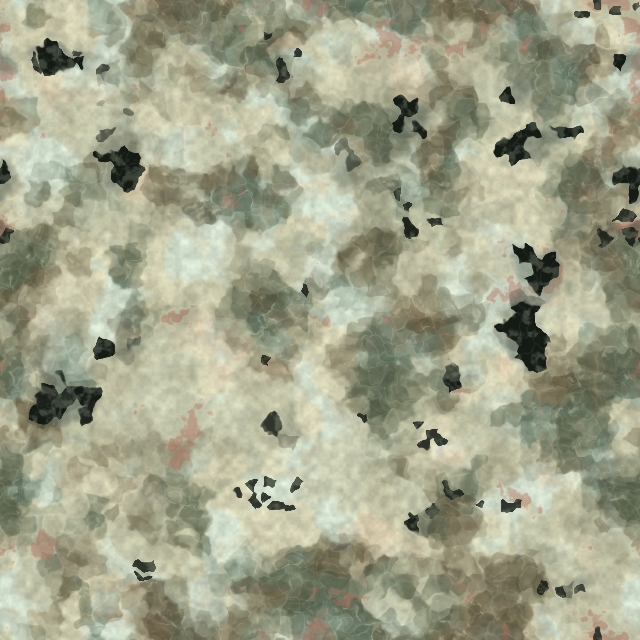
Reproduce this texture procedurally as a Shadertoy shader.

```glsl
// Integer hash of a lattice cell, wrapped to the given period
vec3 hash3(ivec2 cell, int period, int seed) {
    cell = (cell % period + period) % period;
    uvec3 v = uvec3(ivec3(cell, seed)) * 1664525u + 1013904223u;
    v.x += v.y * v.z; v.y += v.z * v.x; v.z += v.x * v.y;
    v ^= v >> 16u;
    v.x += v.y * v.z; v.y += v.z * v.x; v.z += v.x * v.y;
    return vec3(v >> 16u) / 65535.0;
}

float noise(vec2 uv, int period, int seed) {
    vec2 p = uv * float(period);
    ivec2 c = ivec2(floor(p));
    vec2 f = fract(p);
    f = f * f * (3.0 - 2.0 * f);
    float a = hash3(c, period, seed).x;
    float b = hash3(c + ivec2(1, 0), period, seed).x;
    float d = hash3(c + ivec2(0, 1), period, seed).x;
    float e = hash3(c + ivec2(1, 1), period, seed).x;
    return mix(mix(a, b, f.x), mix(d, e, f.x), f.y);
}

float fbm(vec2 uv, int period, int octaves, int seed) {
    float sum = 0.0, total = 0.0, amp = 1.0;
    for (int i = 0; i < octaves; i++) {
        sum += amp * noise(uv, period, seed + i);
        total += amp;
        amp *= 0.5;
        period *= 2;
    }
    return sum / total;
}

// Clustered crystals: x = coverage, y = closeness to a grain boundary
vec2 grains(vec2 uv, int period, int clusters, float spread, vec2 limits, int clusterSeed, int seed) {
    vec2 p = uv * float(period);
    ivec2 home = ivec2(floor(p));
    float sum = 0.0, total = 0.0, strongest = 0.0;
    for (int y = -1; y <= 1; y++)
    for (int x = -1; x <= 1; x++) {
        ivec2 cell = home + ivec2(x, y);
        vec3 h = hash3(cell, period, seed);
        vec2 centre = vec2(cell) + 0.1 + 0.8 * h.xy;
        vec2 d = p - centre;
        float weight = exp(-20.0 * dot(d, d));
        float density = fbm(centre / float(period), clusters, 2, clusterSeed) + spread * (h.z - 0.5);
        sum += weight * smoothstep(limits.x, limits.y, density);
        total += weight;
        strongest = max(strongest, weight);
    }
    return vec2(sum / total, 2.0 * (1.0 - strongest / total));
}

void mainImage(out vec4 fragColor, in vec2 fragCoord) {
    vec2 uv = fragCoord / iResolution.xy;

    // Ragged outlines, coarse and fine
    vec2 warp = vec2(fbm(uv, 26, 2, 11), fbm(uv, 26, 2, 21)) - 0.5;
    vec2 fray = vec2(fbm(uv, 75, 2, 15), fbm(uv, 75, 2, 25)) - 0.5;
    vec2 q = uv + 0.024 * warp + 0.013 * fray;
    float fine = fbm(uv, 90, 3, 31);
    float cloud = fbm(q, 17, 4, 41);

    // Feldspar ground: cream, mint white, beige and faint peach
    vec3 col = mix(vec3(0.85, 0.84, 0.72), vec3(0.80, 0.85, 0.78), smoothstep(0.40, 0.62, cloud));
    col = mix(col, vec3(0.75, 0.75, 0.64), 0.8 * smoothstep(0.47, 0.60, fbm(q, 12, 4, 51)));
    col = mix(col, vec3(0.86, 0.77, 0.65), 0.5 * smoothstep(0.66, 0.82, fbm(q, 14, 3, 61)));

    // Overlapping translucent quartz grains with pale seams
    vec3 glass = mix(vec3(0.79, 0.775, 0.74), vec3(0.765, 0.79, 0.765), smoothstep(0.35, 0.65, fbm(q, 15, 2, 71)));
    float quartz = 0.0;
    for (int i = 0; i < 3; i++) {
        vec2 g = grains(q, 20 + 11 * i, 10, 0.34, vec2(0.48, 0.76), 81, 91 + i);
        col *= mix(vec3(1.0), glass, g.x);
        col += 0.06 * g.x * g.y;
        quartz += g.x / 3.0;
    }
    float crack = 1.0 - smoothstep(0.0, 0.05, abs(fbm(q, 22, 3, 101) - 0.5));
    col += 0.12 * crack * quartz * smoothstep(0.45, 0.65, fine);

    // Rust stains
    float rust = smoothstep(0.77, 0.88, fbm(q, 14, 2, 111) + 0.4 * (fine - 0.5));
    col = mix(col, vec3(0.60, 0.38, 0.32), 0.5 * rust);

    // Biotite clusters with a cool halo, and loose specks
    vec2 mica = grains(q, 46, 11, 0.22, vec2(0.74, 0.81), 121, 131);
    float halo = smoothstep(0.66, 0.82, fbm(q, 11, 2, 121));
    col = mix(col, vec3(0.40, 0.45, 0.40), 0.55 * halo);
    float speck = grains(q, 70, 9, 1.0, vec2(1.13, 1.19), 141, 151).x;
    float dark = max(smoothstep(0.15, 0.85, mica.x), 0.85 * smoothstep(0.2, 0.85, speck));
    float sheen = smoothstep(0.42, 0.72, fine) + 0.35 * mica.y;
    vec3 biotite = mix(vec3(0.08, 0.10, 0.08), vec3(0.30, 0.34, 0.29), 0.7 * sheen);

    // Fine crystalline mottling
    col *= 1.0 + 0.26 * (fine - 0.5) + 0.18 * (cloud - 0.5);
    col = mix(col, biotite, dark);
    fragColor = vec4(clamp(col, 0.0, 1.0), 1.0);
}
```
